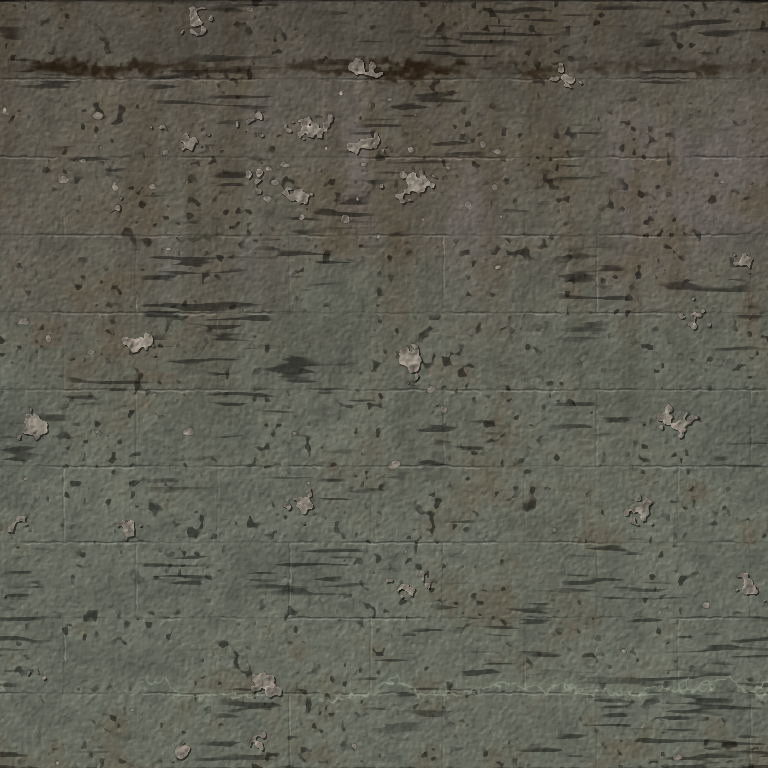
Reproduce this texture procedurally as a three.js fragment shader.

```glsl
#define ROWS 10.0
#define COLUMNS 5.0
#define JOINT_WIDTH 0.0007
#define SOFT 0.0011
#define CHIP_CHANCE 0.12
#define CHIP_RADIUS 0.0092
#define GRAIN 0.24
#define MOTTLE 0.24
#define RUST_HEIGHT 0.911
#define CRUST_HEIGHT 0.103
varying vec2 vUv;

const vec3 LOW_PAINT = vec3(0.402, 0.418, 0.372);
const vec3 HIGH_PAINT = vec3(0.372, 0.353, 0.312);
const vec3 STAIN = vec3(0.300, 0.268, 0.215);
const vec3 BLOOM = vec3(0.425, 0.398, 0.392);
const vec3 RUST = vec3(0.165, 0.120, 0.075);
const vec3 CHIP = vec3(0.630, 0.595, 0.545);
const vec3 CRUST = vec3(0.540, 0.570, 0.500);

float hash(vec2 p) {
  vec3 q = fract(p.xyx * 0.1031);
  q += dot(q, q.yzx + 33.33);
  return fract((q.x + q.y) * q.z);
}
vec2 hash2(vec2 p) { return vec2(hash(p), hash(p + 57.3)); }

vec2 neighbor(int k) { return vec2(mod(float(k), 3.0), floor(float(k) / 3.0 + 0.01)) - 1.0; }

// Smooth cellular noise that wraps at the canvas edges
float cellNoise(vec2 uv, vec2 count) {
  vec2 p = uv * count;
  float sum = 0.0, total = 0.0001;
  for (int k = 0; k < 9; k++) {
    vec2 id = floor(p) + neighbor(k);
    vec2 key = mod(id, count);
    vec2 d = id + 0.15 + 0.7 * hash2(key) - p;
    float w = max(0.0, 1.0 - dot(d, d) / 1.2);
    w *= w * w;
    sum += w * hash(key + 19.7);
    total += w;
  }
  return sum / total;
}

float layered(vec2 uv, vec2 count) {
  float sum = 0.0, weight = 0.5;
  for (int i = 0; i < 4; i++) {
    sum += weight * cellNoise(uv, count);
    count *= 2.0;
    weight *= 0.55;
  }
  return sum;
}

// Distance to crumbled flakes scattered in cells, denser around one cluster
float flakes(vec2 uv, float count, float chance, float radius) {
  vec2 p = uv * count;
  float nearest = 1.0;
  for (int k = 0; k < 9; k++) {
    vec2 id = floor(p) + neighbor(k);
    vec2 key = mod(id, count);
    vec2 q = (key / count - vec2(0.40, 0.76)) * vec2(5.0, 14.0);
    float size = radius * (0.3 + 0.9 * hash(key + 7.1));
    vec2 d = (id + 0.2 + 0.6 * hash2(key + 3.7) - p) / count;
    d.x *= 0.55 + 0.6 * hash(key + 11.9);
    if (hash(key + 29.3) < chance + 0.35 * exp(-dot(q, q))) nearest = min(nearest, length(d) - size);
  }
  float ragged = 1.2 * cellNoise(uv, vec2(150.0)) + cellNoise(uv, vec2(64.0)) - 1.1;
  return nearest + ragged * radius * 2.4;
}

float line(float d, float width) { return 1.0 - smoothstep(width - SOFT, width + SOFT, abs(d)); }

void main() {
  vec2 uv = vUv;
  float broad = layered(uv, vec2(5.0, 6.0));
  float detail = layered(uv, vec2(24.0));
  float fine = cellNoise(uv, vec2(150.0));

  // Weathered paint, browner toward the top
  vec3 color = mix(LOW_PAINT, HIGH_PAINT, smoothstep(0.2, 0.95, uv.y + 0.5 * (broad - 0.5)));
  float bloom = smoothstep(0.5, 0.7, cellNoise(uv, vec2(14.0, 7.0)));
  color = mix(color, BLOOM, 0.5 * bloom * exp(-pow((uv.y - 0.76) / 0.11, 2.0)));
  float drip = cellNoise(uv, vec2(38.0, 4.0)) * 0.6 + detail * 0.5;
  color = mix(color, STAIN, 0.5 * smoothstep(0.52, 0.85, drip) * smoothstep(0.25, 0.85, uv.y));
  color = mix(color, STAIN, 0.5 * smoothstep(0.54, 0.76, detail * 0.6 + broad * 0.45));
  color *= 1.0 + MOTTLE * (0.6 * broad + 1.4 * detail - 1.0);

  // Running bond joints: thin worn groove with a bright lip
  float y = (uv.y + 0.0068 * sin(3.14159 * uv.y)) * ROWS;
  float row = floor(y);
  float x = uv.x * COLUMNS - 0.88 + 0.47 * mod(row, 2.0);
  float wobble = (fine - 0.5) * 0.002 + (detail - 0.5) * 0.003;
  float bed = (fract(y + 0.5) - 0.5) / ROWS + wobble;
  float head = (fract(x + 0.5) - 0.5) / COLUMNS + wobble;
  float wear = smoothstep(0.3, 0.7, cellNoise(uv, vec2(29.0)));
  float block = 0.2 + 0.8 * hash(vec2(mod(floor(x + 0.5), COLUMNS), row));
  block *= mix(1.0, 0.15, smoothstep(0.69, 0.74, uv.y));
  color *= 1.0 - 0.36 * max(line(bed, JOINT_WIDTH) * (0.4 + 0.6 * wear), 0.45 * block * line(head, JOINT_WIDTH));
  color += 0.11 * wear * max(line(bed + 0.0026, JOINT_WIDTH), block * line(head - 0.0024, JOINT_WIDTH));

  // Short level scratches and dark crumbs
  float scratch = smoothstep(0.68, 0.86, cellNoise(uv, vec2(22.0, 210.0)));
  color *= 1.0 - 0.4 * scratch * smoothstep(0.48, 0.7, cellNoise(uv, vec2(11.0, 17.0)));
  float crumb = smoothstep(0.76, 0.9, cellNoise(uv + 0.31, vec2(130.0)));
  color *= 1.0 - 0.45 * crumb * smoothstep(0.4, 0.65, detail);

  // Broken rust seam below the top course
  float patches = 0.5 + 0.5 * cos(12.56637 * (uv.x - 0.07));
  float seam = abs(uv.y - RUST_HEIGHT + (detail - 0.5) * 0.022);
  float rust = 1.0 - smoothstep(0.001, 0.012 + 0.006 * patches, seam + (fine - 0.5) * 0.014);
  float broken = smoothstep(0.3, 0.65, cellNoise(uv, vec2(34.0, 130.0)));
  color = mix(color, RUST, rust * (0.2 + (0.25 + 0.5 * patches) * broken));
  color *= 1.0 - 0.1 * smoothstep(0.89, 0.93, uv.y) - 0.3 * smoothstep(0.994, 1.0, uv.y);

  // Mineral crust along the low joint
  float ridge = uv.y - CRUST_HEIGHT + (detail - 0.5) * 0.05 + (fine - 0.5) * 0.014;
  float crust = 0.7 * line(ridge, 0.0016) + 0.3 * (1.0 - smoothstep(0.0, 0.014, abs(ridge)));
  color = mix(color, CRUST, 0.75 * crust * smoothstep(0.25, 0.6, cellNoise(uv, vec2(12.0, 20.0))));

  // Fine plaster relief lit from the upper left
  vec2 shift = vec2(0.0018, -0.0018);
  float relief = cellNoise(uv + shift, vec2(230.0)) - cellNoise(uv, vec2(230.0));
  color *= 1.0 + GRAIN * relief + 0.13 * (fine - 0.5);

  // Bare chips and specks with a shadowed rim
  float chip = flakes(uv, 14.0, CHIP_CHANCE, CHIP_RADIUS);
  float shade = flakes(uv - shift, 14.0, CHIP_CHANCE, CHIP_RADIUS);
  float speck = flakes(uv, 44.0, 0.02, 0.0026);
  color *= 1.0 - 0.55 * (1.0 - smoothstep(-SOFT, 0.002, min(min(shade, chip), speck)));
  float bare = 1.0 - smoothstep(-SOFT, SOFT, min(chip, speck));
  color = mix(color, CHIP * (0.7 + 0.5 * fine + 0.4 * relief), 0.9 * bare);
  gl_FragColor = vec4(color, 1.0);
}
```
